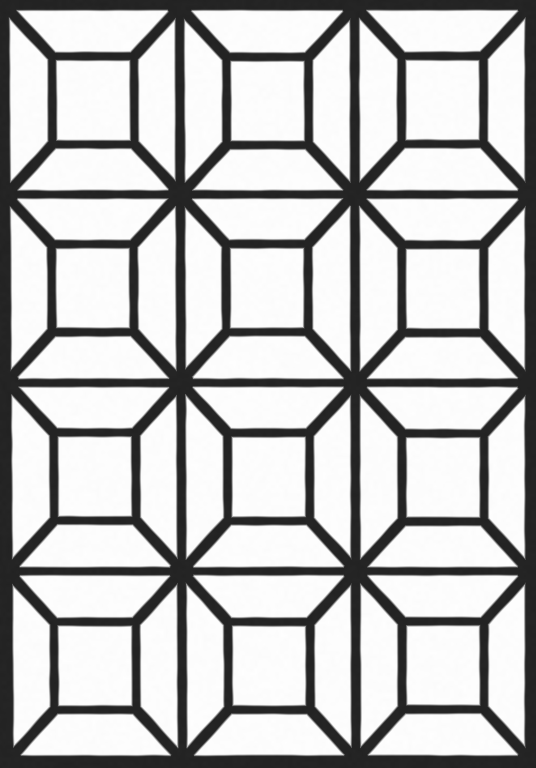
Give the GLSL for this pattern, as a Shadertoy shader.

```glsl
// Black leading on white: a 3 by 4 grid of panes, each a small square tied to
// the pane corners by diagonals. Distances to the mirrored strokes of one pane
// are merged, with a slight lean, uneven stroke edges and a faint paper grain.

float hash(vec2 p) {
    vec3 h = fract(vec3(p.xyx) * 0.1031);
    h += dot(h, h.yzx + 33.33);
    return fract((h.x + h.y) * h.z);
}

float noise(vec2 p) {
    vec2 i = floor(p), f = fract(p);
    f = f * f * (3.0 - 2.0 * f);
    return mix(mix(hash(i), hash(i + vec2(1, 0)), f.x),
               mix(hash(i + vec2(0, 1)), hash(i + vec2(1, 1)), f.x), f.y);
}

float segment(vec2 p, vec2 a, vec2 b) {
    vec2 ab = b - a;
    return length(p - a - ab * clamp(dot(p - a, ab) / dot(ab, ab), 0.0, 1.0));
}

// Outline of a box, with separate stroke half widths for its sides
float boxOutline(vec2 q, vec2 halfSize, vec2 stroke) {
    vec2 outer = q - halfSize - stroke;
    vec2 inner = halfSize - stroke - q;
    return max(max(outer.x, outer.y), min(inner.x, inner.y));
}

// Signed distance to all the leading; p is in units of the canvas height
float leading(vec2 p) {
    vec2 count = vec2(3, 4);

    // The left side leans outwards towards the top
    vec2 low = vec2(mix(0.0117, 0.0060, p.y), 0.0110);
    vec2 pitch = (vec2(0.6895, 0.9920) - low) / count;
    vec2 grid = (p - low) / pitch;
    vec2 cell = clamp(floor(grid), vec2(0), count - 1.0);
    vec2 local = (grid - cell - 0.5) * pitch;
    vec2 corner = 0.5 * pitch;

    // Bars between panes, also filling everything outside the grid
    vec2 toBar = corner - abs(local) - vec2(0.0063, 0.0055);
    float d = min(toBar.x, toBar.y);

    // Small square, nudged a little in every pane
    vec2 nudge = vec2(hash(cell + 3.0), hash(cell + 17.0)) - 0.5;
    vec2 q = abs(local - nudge * 0.0020);
    vec2 halfSize = vec2(0.0534, 0.0573);
    d = min(d, boxOutline(q, halfSize, vec2(0.0058, 0.0056)));

    // Diagonals and the blobs where they meet the bars
    d = min(d, segment(q, halfSize, corner) - 0.0071);
    return min(d, length(abs(local) - corner) - 0.0170);
}

void mainImage(out vec4 fragColor, in vec2 fragCoord) {
    vec2 p = fragCoord / iResolution.y;

    // Uneven hand-cut edges
    float d = leading(p) + 0.0009 * (noise(p * 45.0) - 0.5);
    float soft = max(0.0019, 0.7 / iResolution.y);
    float paper = smoothstep(-soft, soft, d);

    float grain = noise(p * 180.0) - 0.5;
    vec3 ink = vec3(0.14 + 0.012 * grain);
    vec3 white = vec3(0.99 + 0.010 * grain);
    fragColor = vec4(mix(ink, white, paper), 1.0);
}
```
